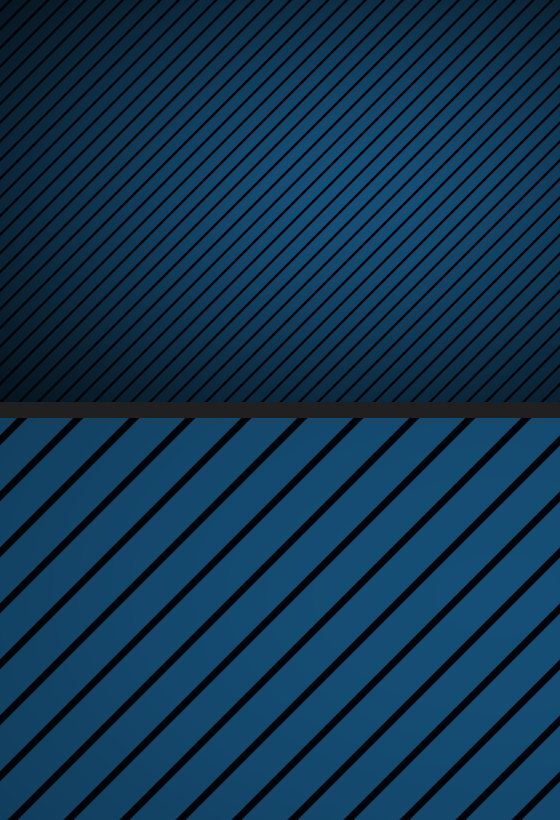
Top: the whole. Bottom: its middle third, enlarged.
Write a Shadertoy shader that draws this pattern.

```glsl
const float REPEATS_ACROSS = 30.0;
const float STRIPE_PHASE = 0.578;
const float LINE_SHARE = 0.18;

const vec3 BAND_BLUE = vec3(0.084, 0.307, 0.462);
const vec3 LINE_BLACK = vec3(0.0, 0.012, 0.035);

// Coverage of a line centred on each whole number; width and blur in periods
float lineCoverage(float t, float width, float blur) {
    float distanceToLine = abs(fract(t + 0.5) - 0.5);
    return 1.0 - smoothstep(-0.5 * blur, 0.5 * blur, distanceToLine - 0.5 * width);
}

// Elliptical light that fades smoothly away from its centre
float softLight(vec2 p, vec2 centre, vec2 falloff) {
    vec2 offset = p - centre;
    return exp(-dot(falloff, offset * offset));
}

void mainImage(out vec4 fragColor, in vec2 fragCoord) {
    // Canvas width is one unit
    vec2 p = fragCoord / iResolution.x;
    float height = iResolution.y / iResolution.x;

    // Diagonal stripes, counted from the top left corner
    float diagonal = p.x + height - p.y;
    float t = diagonal * REPEATS_ACROSS - STRIPE_PHASE;
    float pixel = REPEATS_ACROSS * sqrt(2.0) / iResolution.x;
    float line = lineCoverage(t, LINE_SHARE, 1.4 * pixel);

    // Off-centre glow on the bands
    float light = softLight(p, vec2(0.63, 0.52 * height), vec2(1.9, 4.6));
    vec3 color = mix(BAND_BLUE * light, LINE_BLACK * (0.4 + 0.6 * light), line);

    fragColor = vec4(color, 1.0);
}
```
